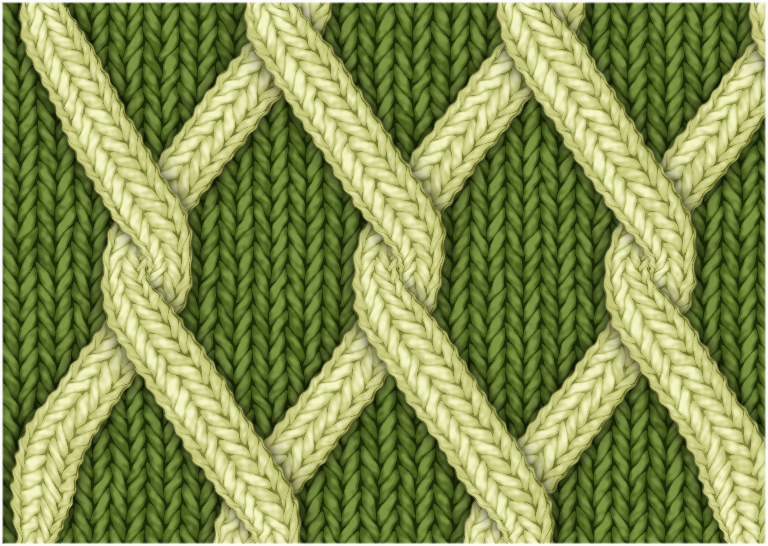
This texture is drawn by a WebGL 1 fragment shader. Its source:

```glsl
precision highp float;
// Knitted lattice: cream cables twist round each other over a green ground.
// Each half repeat holds one family of falling cables over one of rising cables;
// their paths, stitch rows and yarn shading are all computed from formulas.
uniform vec2 u_resolution;

const float PERIOD = 0.4615;      // lattice repeat across, in canvas heights
const float HALF_ROW = 0.513;     // distance between rows of twists
const float TWIST = 0.040;        // sideways offset of a cable at a twist
const float STITCH_ROW = 0.037;   // height of one stitch
const float STITCH_COLUMN = 0.066;
const float TAU = 6.28318;

vec2 hash2(vec2 p) {
  p = vec2(dot(p, vec2(127.1, 311.7)), dot(p, vec2(269.5, 183.3)));
  return fract(sin(p) * 43758.5) * 2.0 - 1.0;
}

// Gradient noise, roughly -0.7 to 0.7
float noise(vec2 p) {
  vec2 i = floor(p), f = fract(p);
  vec2 u = f * f * (3.0 - 2.0 * f);
  vec2 e = vec2(1.0, 0.0);
  float low = mix(dot(hash2(i), f), dot(hash2(i + e), f - e), u.x);
  float high = mix(dot(hash2(i + e.yx), f - e.yx), dot(hash2(i + 1.0), f - 1.0), u.x);
  return mix(low, high, u.y);
}

vec3 ramp(float t, vec3 dark, vec3 middle, vec3 light) {
  return mix(mix(dark, middle, smoothstep(0.0, 0.5, t)), light, smoothstep(0.5, 1.0, t));
}

// Height of V stitches; q counts columns across and rows up
float knit(vec2 q) {
  q += 0.13 * vec2(noise(q * 1.3), noise(q * 1.3 + 37.0));
  float column = fract(q.x) - 0.5;
  float outward = abs(column) * 2.0;
  float across = outward * 2.0 - 1.0;
  float side = column < 0.0 ? 0.0 : 1.0;
  float climb = q.y - 1.25 * outward + 0.25 * side;
  float along = fract(climb) * 2.0 - 1.0;
  float jitter = hash2(vec2(floor(q.x) * 2.0 + side, floor(climb))).x;
  float radius = across * across * 0.9 + pow(abs(along), 3.0) * 0.8;
  float leaf = pow(max(0.0, 1.0 - radius), 0.65);
  float ply = sin(TAU * (across * 0.7 + along * 1.1));
  float lit = 0.86 + 0.13 * side + 0.12 * jitter + 0.08 * ply + 0.15 * along;
  return clamp(leaf * lit, 0.0, 1.0);
}

// Cable running down one half repeat: x = place across (-1..1 inside),
// y = stitch coordinate along it, z = distance outside its edge
vec3 cable(float x, float s, float down, float direction, float width) {
  float span = PERIOD * 0.5 + 2.0 * TWIST;
  float z = s * 2.0 - 1.0;
  float ease = 0.5 + (z - pow(abs(z), 6.0) * z / 7.0) * 7.0 / 12.0;
  float slope = direction * span / HALF_ROW * (1.0 - pow(abs(z), 6.0)) * 7.0 / 6.0;
  float dx = x - direction * (span * ease - TWIST);
  dx = mod(dx + PERIOD * 0.5, PERIOD) - PERIOD * 0.5;
  float stretch = sqrt(1.0 + slope * slope);
  float rows = (down * 1.2 + dx * slope / stretch) / (STITCH_ROW * 0.9);
  float halfWidth = mix(0.041, width, smoothstep(0.0, 0.22, min(s, 1.0 - s)));
  halfWidth += 0.002 * sin(TAU * rows);
  float d = dx / stretch;
  return vec3(d / halfWidth, rows, abs(d) - halfWidth);
}

vec3 cableColor(vec3 c, float fibre) {
  float w = clamp(c.x, -1.0, 1.0);
  float stitch = knit(vec2(asin(w) * 0.75 + 0.1, -c.y));
  float roundness = sqrt(1.0 - w * w);
  float tone = (0.22 + 0.78 * stitch) * (0.42 + 0.58 * roundness) - 0.08 * w + 0.24 * fibre;
  return ramp(tone, vec3(0.42, 0.45, 0.16), vec3(0.77, 0.78, 0.47), vec3(0.95, 0.96, 0.77));
}

vec3 groundColor(vec2 p, float fibre) {
  float bend = 0.012 * noise(p * 4.0);
  float stitch = knit(vec2((p.x + bend) / STITCH_COLUMN, (p.y + bend) / STITCH_ROW));
  return ramp(stitch * 1.02 + 0.28 * fibre,
    vec3(0.11, 0.17, 0.03), vec3(0.29, 0.38, 0.11), vec3(0.49, 0.59, 0.26));
}

float shadow(float gap, float reach) {
  return exp(-max(gap, 0.0) / reach);
}

// 1 inside a corner box; offset is measured inward from that corner
float corner(vec2 offset, vec2 size) {
  return step(offset.x, size.x) * step(offset.y, size.y);
}

// Same box with a soft falloff
float softCorner(vec2 offset, vec2 size) {
  vec2 fade = 1.0 - smoothstep(vec2(0.0), size, offset);
  return fade.x * fade.y;
}

void main() {
  vec2 p = gl_FragCoord.xy / u_resolution.y;
  float aspect = u_resolution.x / u_resolution.y;
  float blur = 1.5 / u_resolution.y;
  float down = 1.0 - p.y;
  float right = aspect - p.x;

  // Hand-made unevenness: a lean, pulled corners and wavering edges
  float r = (down - 0.491) / HALF_ROW;
  float s = fract(r);
  float x = p.x + 0.031 * r + 0.008 * noise(p * 9.0) + 0.005 * noise(p * 28.0);
  x -= 0.05 * softCorner(vec2(p.x, down), vec2(0.35, 0.5));
  x -= 0.10 * softCorner(vec2(max(p.x - 0.06, 0.0), p.y), vec2(0.26, 0.24));
  x += 0.06 * softCorner(vec2(max(right - 0.06, 0.0), p.y), vec2(0.24, 0.22));
  x -= 0.269 + 0.5 * PERIOD * floor(r);
  float fibre = noise(p * vec2(95.0, 75.0)) + 0.5 * noise(p * 14.0);

  // Outermost cables have no partner in three of the corners
  vec3 falling = cable(x, s, down, 1.0, 0.060);
  vec3 rising = cable(x, s, down, -1.0, 0.055);
  falling.z += corner(p, vec2(0.22, 0.30));
  rising.z += corner(vec2(p.x, down), vec2(0.20, 0.28));
  rising.z += corner(vec2(right, p.y), vec2(0.16, 0.12));

  // Ground, then rising cables, then falling cables on top
  float contact = shadow(min(falling.z, rising.z), 0.012);
  vec3 color = groundColor(p, fibre) * (1.0 - 0.55 * contact);
  float crossing = smoothstep(0.0, 0.08, min(s, 1.0 - s));
  vec3 under = cableColor(rising, fibre) * (1.0 - 0.5 * crossing * shadow(falling.z, 0.012));
  color = mix(color, under, 1.0 - smoothstep(-blur, blur, rising.z));
  color = mix(color, cableColor(falling, fibre), 1.0 - smoothstep(-blur, blur, falling.z));

  // Thin pale margin
  float inset = min(min(p.x, right), min(p.y, down)) - 0.005;
  color = mix(vec3(0.99), color, smoothstep(-blur, blur, inset));
  gl_FragColor = vec4(color, 1.0);
}
```
